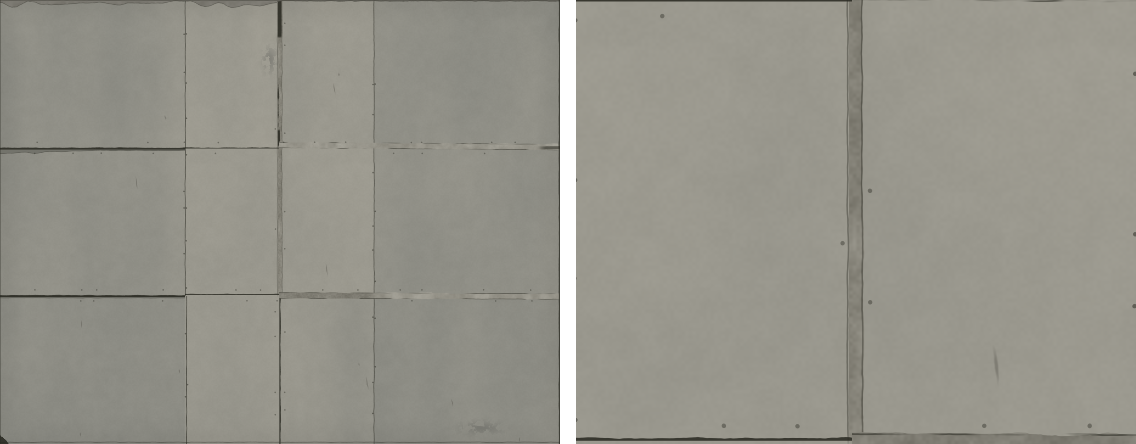
Left: the whole. Right: its middle third, enlarged.
Reproduce this texture procedurally as a Shadertoy shader.

```glsl
// Weathered wall of grey sheet panels, four columns by three rows, wide outer columns.
// Seams are signed distances to wobbling lines: dark gaps, ragged filler strips and
// hairlines; screws, scratches and smudges are scattered by hashes and noise.

float hash(vec2 p) {
    vec3 q = fract(p.xyx * vec3(0.1031, 0.1030, 0.0973));
    q += dot(q, q.yzx + 33.33);
    return fract((q.x + q.y) * q.z);
}

float noise(vec2 p) {
    vec2 i = floor(p), f = fract(p);
    f = f * f * (3.0 - 2.0 * f);
    return mix(mix(hash(i), hash(i + vec2(1, 0)), f.x),
               mix(hash(i + vec2(0, 1)), hash(i + vec2(1, 1)), f.x), f.y);
}

float fbm(vec2 p) {
    float sum = 0.0, amp = 0.533;
    for (int i = 0; i < 4; i++) {
        sum += amp * noise(p);
        p = p * 2.03 + 17.1;
        amp *= 0.5;
    }
    return sum;
}

// Antialiased coverage of a band with the given half width
float band(float d, float halfWidth, float aa) {
    return smoothstep(halfWidth + aa, halfWidth - aa, abs(d));
}

// 1 between a and b, with soft ends
float span(float x, float a, float b) {
    return smoothstep(a - 2.0, a + 2.0, x) * smoothstep(b + 2.0, b - 2.0, x);
}

// Irregular screw heads on both sides of a seam
float screws(float across, float along, float pitch, float offset, float seed, float aa) {
    float id = floor(along / pitch);
    float h = hash(vec2(id, seed + step(0.0, across) * 7.0));
    float dy = along - (id + 0.5 + (h - 0.6) * 1.2) * pitch;
    return band(length(vec2(abs(across) - offset, dy)), 1.0, aa) * step(0.3, h);
}

// Soft elliptical spot
float spot(vec2 p, vec2 radius) {
    return exp(-dot(p / radius, p / radius));
}

void mainImage(out vec4 fragColor, in vec2 fragCoord) {
    // The canvas spans 768 by 608 design units
    vec2 p = fragCoord / iResolution.xy * vec2(768, 608);
    float aa = 0.6 * 608.0 / iResolution.y;
    float rough = fbm(p * 0.09) - 0.5;
    float fine = noise(p * 0.6) - 0.5;
    float row = floor(p.y / 202.7);
    vec3 dark = vec3(0.15, 0.15, 0.12);

    // Panel paint: lighter middle columns, faint streaks and clouds
    float light = 0.30 + 0.60 * span(p.x, 254.0, 383.0) + 0.42 * span(p.x, 383.0, 513.0);
    light += 0.35 * smoothstep(205.0, 245.0, p.x) * step(p.x, 254.0) * min(row, 1.0);
    light += 0.2 * (noise(vec2(p.x * 0.025, row * 5.0)) - 0.5);
    light += 0.5 * (fbm(p * 0.008 + row * 9.0) - 0.5) - 0.15 * step(row, 0.5);
    vec3 col = mix(vec3(0.54, 0.54, 0.51), vec3(0.622, 0.612, 0.57), light);
    col += 0.012 * fine + 0.022 * rough;
    vec2 border = min(p, vec2(768, 608) - p);
    col *= 0.96 + 0.04 * smoothstep(0.0, 40.0, min(border.x, border.y));

    // Scattered scratches and specks
    for (int i = 0; i < 12; i++) {
        float k = float(i);
        vec2 d = p - vec2(hash(vec2(k, 3)) * 768.0, hash(vec2(k, 8)) * 608.0);
        d.x += d.y * 0.15 + rough * 3.0;
        float mark = band(length(d / vec2(1.0, 2.0 + 6.0 * hash(vec2(k, 5)))), 0.8, 0.6);
        col = mix(col, vec3(0.34, 0.33, 0.30), 0.4 * mark);
    }

    // Two broken smudges
    float smudge = spot(p - vec2(660, 22), vec2(26, 8)) + spot(p - vec2(370, 526), vec2(9, 16));
    col = mix(col, vec3(0.40, 0.40, 0.38), 0.5 * smudge * smoothstep(0.5, 0.62, fbm(p * 0.18)));

    // Hairline seams on either side of the middle columns
    for (int i = 0; i < 2; i++) {
        float d = p.x - 254.0 - 259.0 * float(i) - (i == 0 && row < 0.5 ? 2.0 : 0.0) - rough;
        col = mix(col, dark, 0.7 * band(d, 0.45, aa));
        col = mix(col, dark, 0.5 * screws(d, p.y, 47.0, 1.5, float(i), aa));
    }

    // Central seam: filler strip above, narrow gap below, open ends in the top row
    float v = p.x - 384.0 - rough;
    float filled = smoothstep(200.0, 208.0, p.y);
    vec3 filler = mix(vec3(0.45, 0.44, 0.40), vec3(0.60, 0.59, 0.55), 0.45 + rough + 0.3 * fine);
    col = mix(col, filler, filled * band(v, 3.2 + rough, aa));
    col = mix(col, dark, 0.4 * filled * band(abs(v + 0.5) - 3.3, 0.35, aa));
    col = mix(col, dark, 0.8 * (1.0 - filled) * band(v, 0.9 + rough, aa));
    float opening = max(span(p.y, 408.0, 430.0) * band(v + 1.5, 1.5, aa),
                        span(p.y, 557.0, 608.0) * band(v + 0.5, 2.6, aa));
    opening = max(opening, span(p.y, 430.0, 500.0) * band(v + 2.5, 0.4 + 2.0 * rough, aa));
    col = mix(col, dark, opening * 0.85);
    col = mix(col, dark, 0.4 * screws(v, p.y, 55.0, 6.5, 4.0, aa));

    // Horizontal seams: dark gap with torn lip on the left, cracked filler on the right
    for (int j = 0; j < 2; j++) {
        float low = float(j);
        float h = p.y - 404.5 + 202.0 * low - rough;
        float left = step(p.x, 382.0), outer = step(p.x, 254.0);
        float gap = h - 1.5 * (1.0 - outer) * (0.5 + low);
        float lip = 2.5 + (1.0 - low) * 6.0 * noise(vec2(p.x * 0.06, 2)) * smoothstep(160.0, 20.0, p.x);
        float torn = outer * smoothstep(-lip - aa, -lip + aa, h) * step(h, 0.0);
        col = mix(col, vec3(0.45, 0.45, 0.42), torn);
        col = mix(col, dark, outer * 0.4 * band(h + lip, 0.4, aa));
        col = mix(col, dark, left * 0.85 * band(gap, mix(0.6, 1.3, outer) + rough, aa));

        float s = h - mix(mix(5.0, 1.0, low), mix(2.0, -0.5, low), (p.x - 383.0) / 383.0);
        float pale = mix(1.0, smoothstep(505.0, 520.0, p.x), low);
        vec3 strip = mix(filler * 0.95, vec3(0.62, 0.61, 0.57) + 0.15 * rough, 0.8 * pale);
        col = mix(col, strip, (1.0 - left) * band(s, 4.0 + 2.0 * rough, aa));
        float crack = band(abs(s + 2.0 * rough) - 3.8, 0.4, aa) * smoothstep(0.35, 0.7, noise(p * 0.07));
        crack = max(crack, band(s + 1.0, 2.0, aa) * (1.0 - low) * smoothstep(735.0, 750.0, p.x));
        col = mix(col, dark, 0.55 * (1.0 - left) * crack);
        col = mix(col, dark, 0.4 * screws(h - 1.0, p.x, 57.0, 7.5, 9.0 + low, aa));
    }

    // Outer frame: torn top edge, thin sides, chipped lower left corner
    float top = 608.0 - p.y;
    float tear = 1.5 + 9.0 * noise(vec2(p.x * 0.05, 6)) * step(p.x, 380.0) + 3.0 * rough;
    col = mix(col, vec3(0.48, 0.47, 0.44) + 0.1 * rough, smoothstep(tear + aa, tear - aa, top));
    col = mix(col, dark, 0.35 * band(top - tear, 0.5, aa) + 0.5 * band(top, 0.8 + rough, aa));
    col = mix(col, dark, 0.75 * max(band(p.x - 767.5, 1.2 + rough, aa), band(p.x, 0.6, aa)));
    col = mix(col, dark, 0.5 * band(p.y - 2.5 - rough, 0.5, aa));
    col = mix(col, dark, 0.85 * smoothstep(12.0 + aa, 12.0 - aa, p.x + p.y * 0.8 + 6.0 * rough));
    fragColor = vec4(col, 1.0);
}
```
